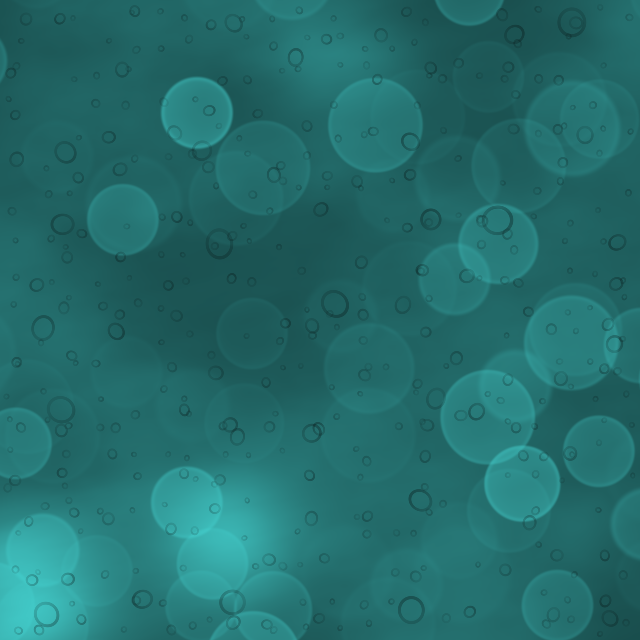
A three.js fragment shader for this background:

```glsl
varying vec2 vUv;

vec3 hash3(vec2 p) {
  vec3 q = fract(p.xyx * vec3(0.1031, 0.1030, 0.0973));
  q += dot(q, q.yxz + 33.33);
  return fract((q.xxy + q.yzz) * q.zyx);
}

float noise(vec2 p) {
  vec2 i = floor(p), f = fract(p);
  f = f * f * (3.0 - 2.0 * f);
  float low = mix(hash3(i).x, hash3(i + vec2(1.0, 0.0)).x, f.x);
  float high = mix(hash3(i + vec2(0.0, 1.0)).x, hash3(i + 1.0).x, f.x);
  return mix(low, high, f.y);
}

float clouds(vec2 p) {
  float sum = 0.0, weight = 0.52;
  for (int i = 0; i < 5; i++) {
    sum += weight * noise(p);
    p = mat2(0.8, 0.6, -0.6, 0.8) * p * 2.03 + 7.3;
    weight *= 0.47;
  }
  return sum;
}

float glow(vec2 p, vec2 centre, float radius) {
  vec2 d = (p - centre) / radius;
  return exp(-dot(d, d));
}

// Broad light sources behind the lens
float glows(vec2 p) {
  return 0.72 * glow(p, vec2(0.03, 0.08), 0.12)
       + 0.50 * glow(p, vec2(0.36, 0.16), 0.095)
       + 0.28 * glow(p, vec2(0.52, 0.91), 0.12)
       + 0.16 * glow(p, vec2(0.12, 0.05), 0.36);
}

// Filled disc, brighter toward a thin rim
float disc(float d, float radius, float soft) {
  float fill = 1.0 - smoothstep(radius - soft, radius + soft, d);
  float edge = (d - radius + 0.003) / (0.0022 + soft * 0.4);
  float t = min(d / radius, 1.0);
  return fill * mix(0.75, 0.95, t * t) + 0.3 * exp(-edge * edge);
}

// Share of light left unscreened by one jittered layer of discs
float bokeh(vec2 p, float cells, float seed) {
  float remaining = 1.0;
  vec2 home = floor(p * cells);
  for (int y = -1; y <= 1; y++) {
    for (int x = -1; x <= 1; x++) {
      vec2 cell = home + vec2(float(x), float(y));
      vec3 place = hash3(cell + seed);
      vec3 look = hash3(cell + seed + 51.7);
      vec2 centre = (cell + 0.05 + 0.9 * place.xy) / cells;
      float radius = mix(0.056, 0.074, smoothstep(0.35, 0.65, look.x));
      float soft = mix(0.0022, 0.012, pow(look.y, 5.0));
      float strength = mix(0.035, 0.38, look.z * look.z * look.z);
      strength *= step(place.z, 0.68) * (1.0 + 0.8 * glows(centre));
      remaining *= 1.0 - strength * disc(length(p - centre), radius, soft);
    }
  }
  return remaining;
}

// Slightly oval outlines, at most one in each cell
float bubbles(vec2 p, float cells, float density, vec2 radii, float seed) {
  vec2 cell = floor(p * cells);
  vec3 place = hash3(cell + seed);
  vec3 look = hash3(cell + seed + 83.1);
  vec2 d = p - (cell + 0.2 + 0.6 * place.xy) / cells;
  float turn = 6.2832 * look.x;
  vec2 axis = vec2(cos(turn), sin(turn));
  vec2 local = vec2(dot(d, axis), dot(d, vec2(-axis.y, axis.x)));
  float dist = length(local * vec2(1.0, mix(1.03, 1.2, look.y)));
  float radius = mix(radii.x, radii.y, look.z * look.z);
  float width = 0.0004 + 0.07 * radius;
  float line = 1.0 - smoothstep(width, width + 0.0015, abs(dist - radius));
  float shade = 0.78 + 0.22 * local.x / max(length(local), 0.0001);
  float fade = mix(0.55, 1.0, fract(place.z * 17.0));
  return line * shade * fade * step(place.z, density);
}

void main() {
  vec2 p = vUv;

  // Cloudy water with faint slanted streaks
  float haze = smoothstep(0.22, 0.78, clouds(p * vec2(2.6, 3.6) + 4.1));
  float streaks = clouds(vec2(p.x * 3.0 + p.y, p.y * 13.0 - p.x * 3.0) + 19.0);
  float light = mix(0.315, 0.445, haze) + 0.05 * (streaks - 0.5);

  // Screened light from glows and discs
  float remaining = 1.0 - min(glows(p) * mix(0.75, 1.2, streaks), 0.95);
  remaining *= bokeh(p, 6.0, 11.0) * bokeh(p + 0.07, 6.0, 137.0);
  light = mix(0.86, light, remaining);

  // Dark bubbles from tiny to large
  light *= 1.0 - 0.20 * bubbles(p, 22.0, 0.55, vec2(0.0035, 0.0065), 5.0);
  light *= 1.0 - 0.27 * bubbles(p, 13.0, 0.62, vec2(0.0070, 0.0110), 29.0);
  light *= 1.0 - 0.30 * bubbles(p, 7.0, 0.65, vec2(0.0120, 0.0230), 71.0);

  gl_FragColor = vec4(light * vec3(0.325, 1.0, 0.99), 1.0);
}
```
